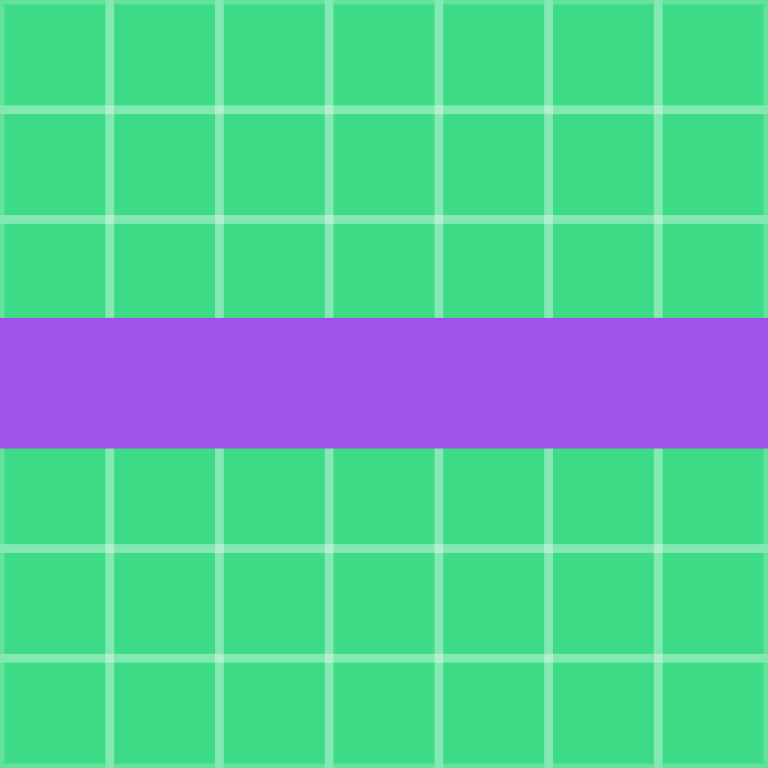
A Shadertoy shader for this pattern:

```glsl
#define CELLS 7.0
#define STROKE_WIDTH 0.08
#define STROKE_ALPHA 0.2
#define BAND_CENTER 0.501
#define BAND_HEIGHT 0.17
#define GREEN vec3(0.24, 0.86, 0.52)
#define PURPLE vec3(0.62, 0.33, 0.90)

// Smooth fill of a signed distance, one pixel wide
float coverage(float dist, float pixel) {
    return clamp(0.5 - dist / pixel, 0.0, 1.0);
}

// Square outline of one grid cell, with sharp corners
float cellStroke(vec2 p, vec2 cell, float pixel) {
    vec2 d = abs(p - cell - 0.5);
    float edge = abs(max(d.x, d.y) - 0.5);
    return coverage(edge - 0.5 * STROKE_WIDTH, pixel);
}

void mainImage(out vec4 fragColor, in vec2 fragCoord) {
    vec2 uv = fragCoord / iResolution.xy;
    float pixel = 1.0 / min(iResolution.x, iResolution.y);
    vec3 color = GREEN;

    // Translucent outlines of the four nearest cells overlap
    vec2 grid = uv * CELLS;
    vec2 corner = floor(grid + 0.5);
    for (int j = 0; j < 2; j++) {
        for (int i = 0; i < 2; i++) {
            vec2 cell = corner - vec2(float(i), float(j));
            bool inside = all(greaterThanEqual(cell, vec2(0.0)))
                       && all(lessThan(cell, vec2(CELLS)));
            float ink = inside ? cellStroke(grid, cell, pixel * CELLS) : 0.0;
            color = mix(color, vec3(1.0), STROKE_ALPHA * ink);
        }
    }

    // Opaque horizontal band
    float band = abs(uv.y - BAND_CENTER) - 0.5 * BAND_HEIGHT;
    color = mix(color, PURPLE, coverage(band, pixel));

    fragColor = vec4(color, 1.0);
}
```
